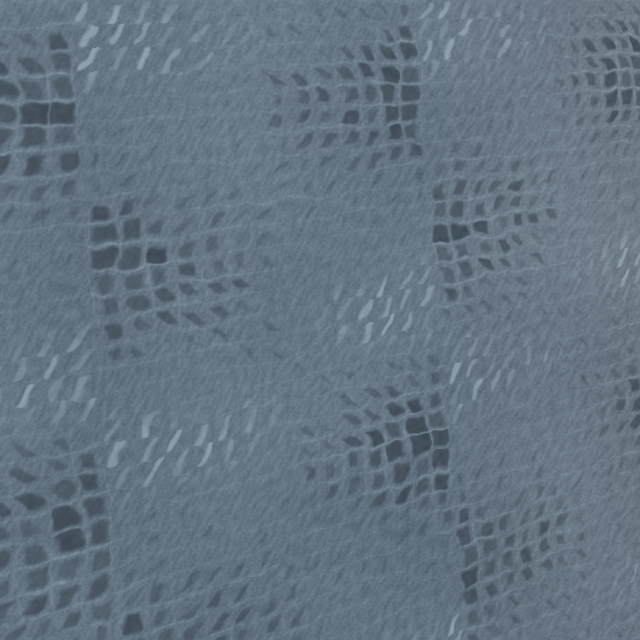
A WebGL 1 fragment shader for this texture:

```glsl
precision highp float;
// Slate-blue layered mesh cloth seen at an angle, with moire patches of dark holes and pale glints.
uniform vec2 u_resolution;

float hash(vec2 p) {
  return fract(sin(dot(p, vec2(127.1, 311.7))) * 43758.5453);
}

vec2 gradient(vec2 p) {
  float a = 6.2832 * hash(p);
  return vec2(cos(a), sin(a));
}

// Gradient noise, roughly -0.7 to 0.7
float noise(vec2 p) {
  vec2 i = floor(p), f = fract(p);
  vec2 s = f * f * f * (f * (f * 6.0 - 15.0) + 10.0);
  vec2 e = vec2(1.0, 0.0);
  float low = mix(dot(gradient(i), f), dot(gradient(i + e.xy), f - e.xy), s.x);
  float high = mix(dot(gradient(i + e.yx), f - e.yx), dot(gradient(i + 1.0), f - 1.0), s.x);
  return mix(low, high, s.y);
}

float roundedBox(vec2 p, vec2 halfSize, float radius) {
  vec2 d = abs(p) - halfSize + radius;
  return length(max(d, 0.0)) + min(max(d.x, d.y), 0.0) - radius;
}

// Signed distance to the nearest repeat of a centre, period 1
float wrapped(float v, float centre) {
  return fract(v - centre + 0.5) - 0.5;
}

// Perspective map: one unit is one moire patch across and down
vec2 clothPosition(vec2 p) {
  float x = p.x - 0.08 * (1.0 - p.y) + 0.03;
  float depth = 0.685 - 0.214 * x;
  return vec2(x - 0.137, p.y - 1.0) / depth;
}

void main() {
  vec2 p = gl_FragCoord.xy / u_resolution;
  vec2 uv = clothPosition(p);

  // Slightly warped mesh grid
  vec2 warp = vec2(noise(uv * 7.0), noise(uv * 7.0 + 31.0));
  vec2 fine = vec2(noise(uv * 25.0 + 9.0), noise(uv * 25.0 + 57.0));
  vec2 grid = uv * vec2(14.0, 17.0) + 0.3 * warp + 0.18 * fine;
  vec2 cell = floor(grid);
  vec2 q = fract(grid) - 0.5;
  float chance = hash(cell);
  vec2 jitter = vec2(hash(cell + 17.0), hash(cell + 43.0)) - 0.5;

  // Moire patches: the halves either side of each seam are out of step
  float side = fract(grid.x / 14.0 + 0.5) - 0.5;
  float rightHalf = step(0.0, side);
  float away = abs(side) * 2.0;
  float v = grid.y / 17.0;
  float darkOffset = wrapped(v, mix(-0.27, -0.66, rightHalf));
  float glintOffset = wrapped(v, mix(-0.87, -0.10, rightHalf));
  float patchy = 1.0 + 0.7 * noise(uv * 3.0 + 5.0);
  float open = exp(-darkOffset * darkOffset / 0.045) * (1.0 - 0.75 * away) * patchy;
  float glint = exp(-glintOffset * glintOffset / 0.014) * (1.0 - 0.7 * away) * patchy;

  // Woven ground with broad light and fine slanted fibres
  vec3 color = mix(vec3(0.365, 0.43, 0.485), vec3(0.415, 0.475, 0.53), 0.25 + 0.6 * p.y);
  color += vec3(0.025, 0.008, 0.004) * smoothstep(0.6, 1.0, p.x);
  color += 0.035 * noise(p * 4.0 + 3.0);
  vec2 fibre = vec2(p.x - 0.5 * p.y, p.y + 0.2 * p.x);
  color += 0.06 * noise(fibre * vec2(130.0, 50.0));
  color += 0.04 * noise(p * 230.0);

  // Holes: squarish by the seam, thin slanted slots further out
  float tilt = clamp(side * darkOffset * 28.0, -0.75, 0.75);
  vec2 h = q - 0.2 * jitter;
  h.x -= tilt * h.y;
  float size = clamp(open, 0.0, 1.0) * (0.75 + 0.5 * chance);
  vec2 holeSize = vec2(0.07 + 0.31 * size, 0.20 + 0.19 * size);
  float hole = 1.0 - smoothstep(-0.10, 0.10, roundedBox(h, holeSize, 0.07 + 0.1 * size));
  float depth = smoothstep(0.05, 0.65, open) * (0.45 + 0.55 * chance);
  vec3 holeColor = vec3(0.235, 0.28, 0.32) + 0.05 * noise(grid * 3.0);
  color = mix(color, holeColor, 0.85 * hole * depth);

  // Stray faint slots on the closed weave
  float stray = hole * step(0.55, chance) * (1.0 - smoothstep(0.1, 0.5, open));
  color -= 0.045 * stray * (1.0 - glint * 0.6);

  // Pale threads between the holes
  vec2 edge = 0.5 - abs(q);
  float rowThread = 1.0 - smoothstep(0.02, 0.10, edge.y);
  float columnThread = 1.0 - smoothstep(0.02, 0.09, edge.x);
  float threadWear = clamp(0.65 + 1.2 * noise(grid * 0.7 + 11.0), 0.0, 1.0);
  float thread = max(rowThread, 0.6 * columnThread * smoothstep(0.1, 0.6, open));
  color += vec3(0.09, 0.10, 0.10) * thread * threadWear * (0.22 + 0.6 * min(open, 1.0));

  // Bright slanted glints where the layers close up
  vec2 g = q - 0.2 * jitter;
  g.x -= 0.55 * g.y;
  float streak = 1.0 - smoothstep(-0.06, 0.09, roundedBox(g, vec2(0.11, 0.43), 0.08));
  float shine = smoothstep(0.08, 0.75, glint) * (0.25 + 0.75 * chance);
  color = mix(color, vec3(0.61, 0.68, 0.73), 0.8 * streak * shine);

  gl_FragColor = vec4(color, 1.0);
}
```
